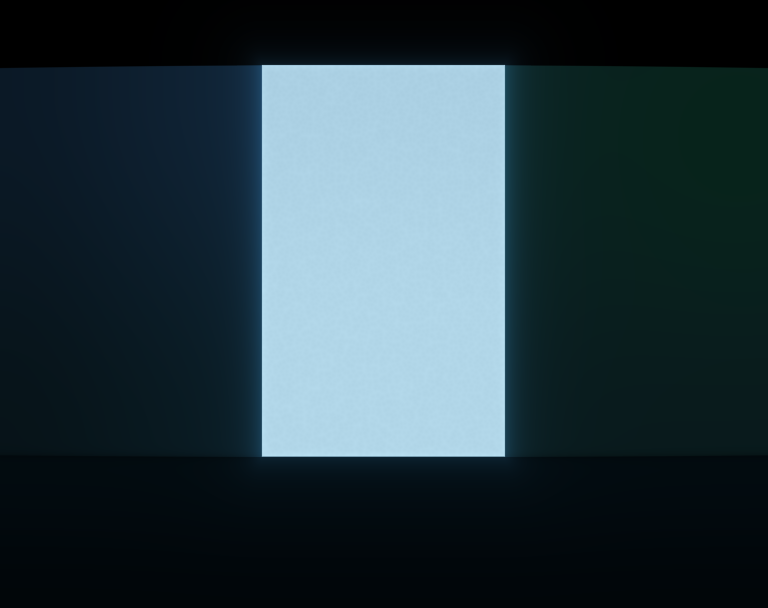
Reproduce this background procedurally as a Shadertoy shader.

```glsl
// A pale luminous panel standing in a dim wall between black ceiling and dark floor.
// Box distance drives the panel and its halo; gentle gradients tint the wall,
// and fine cellular noise mottles the lit surface.

vec2 hash2(vec2 cell) {
    vec2 q = vec2(dot(cell, vec2(127.1, 311.7)), dot(cell, vec2(269.5, 183.3)));
    return fract(sin(q) * 4375.85);
}

// Distance to the nearest scattered feature point
float cellular(vec2 p) {
    vec2 base = floor(p);
    float nearest = 2.0;
    for (int y = -1; y <= 1; y++) {
        for (int x = -1; x <= 1; x++) {
            vec2 cell = base + vec2(x, y);
            nearest = min(nearest, length(cell + hash2(cell) - p));
        }
    }
    return nearest;
}

float boxDistance(vec2 p, vec2 halfSize) {
    vec2 d = abs(p) - halfSize;
    return length(max(d, 0.0)) + min(max(d.x, d.y), 0.0);
}

// Blue wall on the left, teal and green on the right
vec3 wallColor(vec2 uv) {
    float height = smoothstep(0.25, 0.85, uv.y);
    vec3 left = mix(vec3(0.030, 0.088, 0.112), vec3(0.050, 0.115, 0.175), height);
    left *= mix(0.86, 1.12, smoothstep(0.0, 0.28, uv.x));
    vec3 right = mix(vec3(0.034, 0.100, 0.110), vec3(0.042, 0.125, 0.130), height);
    vec2 greenOffset = (uv - vec2(0.96, 0.78)) / vec2(0.25, 0.30);
    right = mix(right, vec3(0.028, 0.138, 0.105), exp(-dot(greenOffset, greenOffset)));
    return mix(left, right, smoothstep(0.45, 0.72, uv.x));
}

void mainImage(out vec4 fragColor, in vec2 fragCoord) {
    vec2 uv = fragCoord / iResolution.xy;
    float aspect = iResolution.x / iResolution.y;
    float edge = 0.8 / iResolution.y;
    vec2 stretch = vec2(aspect, 1.0);
    float side = abs(uv.x - 0.5) * 2.0;

    // Ceiling, wall and floor with slightly bowed seams
    float wallTop = 0.893 - 0.005 * side * side;
    float wallBottom = 0.248 + 0.003 * side * side;
    vec3 floorColor = mix(vec3(0.004, 0.022, 0.036), vec3(0.008, 0.043, 0.061), smoothstep(0.0, 0.25, uv.y));
    vec3 color = mix(floorColor, wallColor(uv), smoothstep(-edge, edge, uv.y - wallBottom));
    color = mix(color, vec3(0.0), smoothstep(-edge, edge, uv.y - wallTop));
    color *= 1.0 - 0.25 * exp(-abs(uv.y - wallBottom) * 180.0);

    // Halo, weaker on the ceiling and floor
    vec2 panelHalf = vec2(0.1582, 0.322);
    float d = boxDistance((uv - vec2(0.4993, 0.571)) * stretch, panelHalf * stretch);
    float outside = max(d, 0.0);
    float onWall = step(wallBottom, uv.y) * step(uv.y, wallTop);
    vec3 halo = vec3(0.050, 0.125, 0.180) * exp(-outside * 55.0);
    halo += vec3(0.022, 0.050, 0.070) * exp(-outside * 16.0);
    color += halo * mix(0.55, 0.85, onWall);

    // Luminous panel with a soft vertical gradient and mottling
    float grain = cellular(uv * stretch * 130.0) - 0.45;
    float clouds = cellular(uv * stretch * 36.0) - 0.45;
    vec3 panel = mix(vec3(0.695, 0.840, 0.910), vec3(0.670, 0.815, 0.890), smoothstep(0.45, 0.90, uv.y));
    panel += 0.016 * grain + 0.008 * clouds;
    panel += vec3(0.035, 0.045, 0.045) * exp(-abs(d) * 220.0);
    color = mix(color, panel, 1.0 - smoothstep(-edge, edge, d));

    fragColor = vec4(color, 1.0);
}
```
